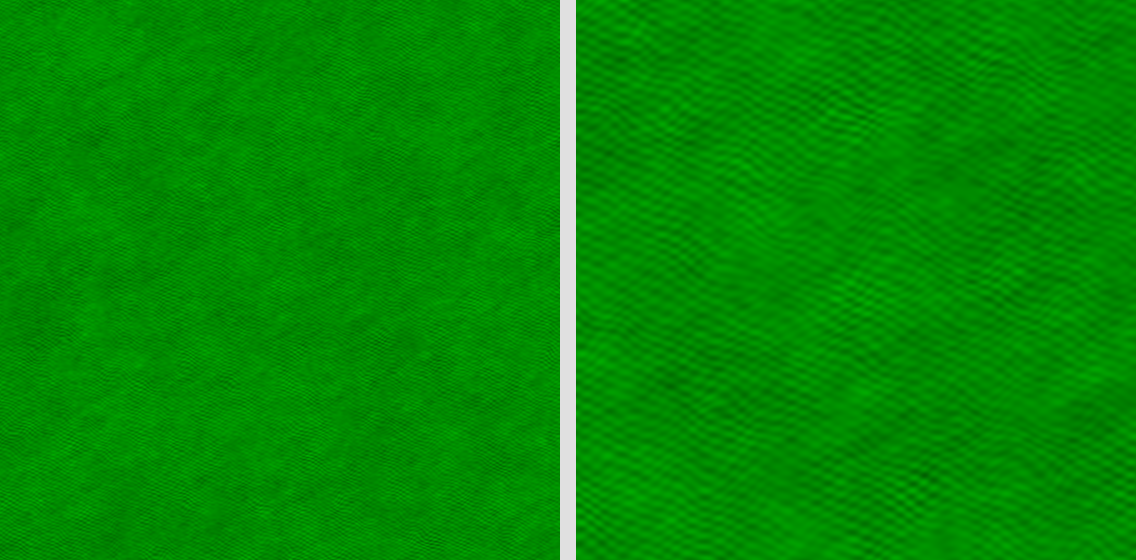
Left: the whole. Right: its middle third, enlarged.
This texture is drawn by a Shadertoy shader. Its source:

```glsl
// Green felt-like cloth: fine crossing ripples, slightly bent and uneven,
// over diagonal streaks and soft pale clouds. Ripples are layered sines;
// everything irregular comes from cellular noise made of soft random bumps.

#define BASE_GREEN     0.545
#define CLOUD_CONTRAST 0.042
#define STREAK_CONTRAST 0.028
#define GRAIN_CONTRAST 0.042
#define RIPPLE_CONTRAST 0.035
#define CROSS_CONTRAST 0.021
#define KNOT_CONTRAST  0.07
#define RIPPLE_COUNT   132.0
#define RIPPLE_BEND    3.4
#define STREAK_ANGLE   0.55

const float TAU = 6.2831853;

vec3 hash3(vec2 cell) {
    vec3 q = fract(cell.xyx * vec3(0.1031, 0.1030, 0.0973));
    q += dot(q, q.yxz + 33.33);
    return fract((q.xxy + q.yzz) * q.zyx);
}

// One soft bump of random sign and height per cell, summed over neighbours.
float bumpNoise(vec2 p) {
    vec2 cell = floor(p);
    vec2 local = p - cell;
    float total = 0.0;
    for (int y = -1; y <= 1; y++) {
        for (int x = -1; x <= 1; x++) {
            vec2 offset = vec2(x, y);
            vec3 random = hash3(cell + offset + 71.0);
            vec2 d = offset + random.xy - local;
            float falloff = max(0.0, 1.0 - dot(d, d));
            total += (2.0 * random.z - 1.0) * falloff * falloff * falloff;
        }
    }
    return total;
}

// Coordinates along and across a direction at the given angle.
vec2 alongAcross(vec2 p, float angle) {
    vec2 direction = vec2(cos(angle), sin(angle));
    return vec2(dot(p, direction), dot(p, vec2(-direction.y, direction.x)));
}

// Broad pale and dark patches in three sizes.
float clouds(vec2 p) {
    return 0.45 * bumpNoise(p * 7.0)
         + 0.5 * bumpNoise(p * 15.0 + 13.0)
         + 0.4 * bumpNoise(p * 32.0 + 37.0);
}

// Two sets of tilted ripples whose phase and strength wander.
float ripples(vec2 p) {
    float bendA = RIPPLE_BEND * bumpNoise(p * 42.0 + 5.0);
    float bendB = RIPPLE_BEND * bumpNoise(p * 48.0 + 91.0);
    float strength = 1.0 + 0.8 * bumpNoise(p * 28.0 + 53.0);
    float falling = sin(TAU * RIPPLE_COUNT * (p.y + 0.45 * p.x) + bendA);
    float rising = sin(TAU * RIPPLE_COUNT * (p.y - 0.6 * p.x) + bendB);
    return strength * (RIPPLE_CONTRAST * falling + CROSS_CONTRAST * rising);
}

void mainImage(out vec4 fragColor, in vec2 fragCoord) {
    vec2 p = fragCoord / iResolution.y;

    // Streaks climb to the right; grain is short and lies nearly flat.
    vec2 slanted = alongAcross(p, STREAK_ANGLE);
    float streaks = bumpNoise(slanted * vec2(26.0, 70.0) + 17.0);
    float grain = bumpNoise(p * vec2(105.0, 190.0));
    float knots = smoothstep(0.8, 1.5, bumpNoise(p * 30.0 + 29.0));

    float green = BASE_GREEN
                + CLOUD_CONTRAST * clouds(p)
                + STREAK_CONTRAST * streaks
                + GRAIN_CONTRAST * grain
                + KNOT_CONTRAST * knots
                + ripples(p);
    fragColor = vec4(0.0, green, 0.0, 1.0);
}
```
